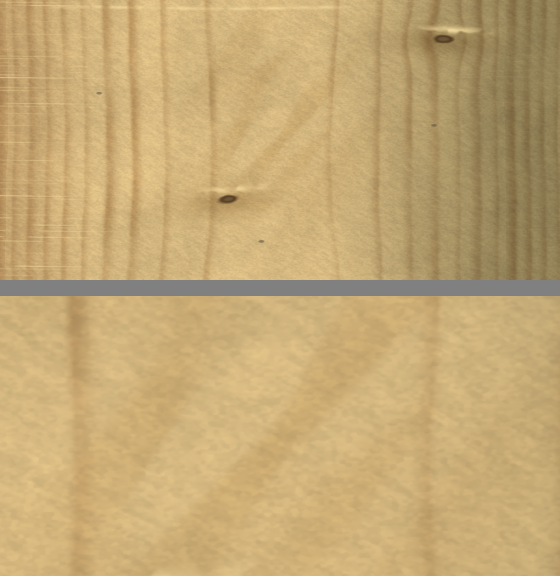
Top: the whole. Bottom: its middle third, enlarged.
This texture is drawn by a WebGL 2 fragment shader. Its source:

```glsl
#version 300 es
precision highp float;

uniform vec2 u_resolution;
out vec4 fragColor;

// Colours
const vec3 WOOD_LEFT  = vec3(0.775, 0.645, 0.440);
const vec3 WOOD_MID   = vec3(0.842, 0.728, 0.507);
const vec3 WOOD_RIGHT = vec3(0.590, 0.525, 0.355);
const vec3 RING_TINT  = vec3(0.85, 0.78, 0.71);
const vec3 STAIN_TINT = vec3(0.91, 0.86, 0.77);
const vec3 RESIN      = vec3(0.97, 0.87, 0.63);
const vec3 KNOT_RIM   = vec3(0.27, 0.18, 0.10);
const vec3 KNOT_HEART = vec3(0.40, 0.32, 0.20);
const vec3 SPECK      = vec3(0.38, 0.33, 0.25);

// Layout, in canvas heights
const float PITH_X = 0.97;
const float RING_RATE = 10.1;
const float RING_START = 0.42;
const float RING_INNER = 0.020;
const float RING_OUTER = 0.009;
const vec2 KNOT_LOW  = vec2(0.815, 0.288);
const vec2 KNOT_HIGH = vec2(1.582, 0.860);
const vec2 KNOT_SIZE = vec2(0.037, 0.015);
const float SCRATCH_ROWS = 88.0;
const float MOTTLE = 0.075;
const float FIBRE = 0.065;
const float PORES = 0.065;

float hash(vec2 p) {
    p = fract(p * vec2(0.1031, 0.1137));
    p += dot(p, p.yx + 33.33);
    return fract((p.x + p.y) * p.x * 57.3);
}

vec2 hash2(vec2 p) { return vec2(hash(p), hash(p + 71.7)); }

mat2 rotation(float a) { return mat2(cos(a), -sin(a), sin(a), cos(a)); }

float blob(vec2 p, vec2 size) { return exp(-dot(p / size, p / size)); }

// Cellular noise with smoothly blended cell values
float softCells(vec2 p) {
    vec2 id = floor(p), f = fract(p);
    float total = 0.0, weight = 0.0;
    for (int j = -1; j <= 1; j++)
    for (int i = -1; i <= 1; i++) {
        vec2 cell = vec2(i, j);
        vec2 d = cell + hash2(id + cell + 200.0) - f;
        float w = exp(-5.0 * dot(d, d));
        total += w * hash(id + cell + 317.0);
        weight += w;
    }
    return total / weight;
}

// Pushes ring lines outward around a knot
float bendAround(vec2 p, vec2 knot) {
    vec2 d = p - knot;
    return -0.55 * d.x * blob(d, vec2(0.11, 0.08));
}

// Darkness of the growth rings, closer together away from the pith
float rings(vec2 p) {
    float x = p.x + bendAround(p, KNOT_HIGH);
    x += 0.004 * sin(p.y * 7.0 + p.x * 5.0) + 0.0015 * sin(p.y * 23.0 - p.x * 8.0);
    float side = sign(x - PITH_X);
    float u = abs(x - PITH_X);
    u += 0.06 * sin(p.y * 3.14) * exp(-3.0 * u);
    float n = RING_RATE * u * u + RING_START;
    float id = floor(n + 0.5);
    float d = (n - id) / (2.0 * RING_RATE * max(u, 0.1));
    float seed = hash(vec2(id * 3.0 + 11.0, side * 7.0 + 40.0));
    float width = (d < 0.0 ? RING_INNER : RING_OUTER) * mix(0.65, 1.2, seed);
    float patchy = 0.45 + 0.75 * softCells(vec2(p.x * 6.0, p.y * 5.0));
    return step(0.5, id) * mix(0.5, 0.9, seed) * patchy * exp(-d * d / (width * width));
}

// Thin pale saw marks running across the board
float scratches(vec2 p) {
    float row = (p.y + 0.006 * sin(p.x * 2.0)) * SCRATCH_ROWS;
    float id = floor(row);
    float d = fract(row) - mix(0.3, 0.7, hash(vec2(id, 5.0)));
    float dashes = smoothstep(0.25, 0.75, softCells(vec2(p.x * 9.0, id * 3.7)));
    float reach = 0.07 + smoothstep(0.5, 0.0, p.x);
    float strength = hash(vec2(id, 9.0));
    return exp(-d * d * 22.0) * strength * strength * dashes * reach;
}

vec3 addKnot(vec3 col, vec2 p, vec2 centre, float tilt, float size) {
    vec2 q = rotation(tilt) * (p - centre) / size;
    float rough = softCells(p * vec2(32.0, 60.0));
    col *= mix(vec3(1.0), STAIN_TINT * 0.9, 0.75 * blob(q + vec2(0.0, 0.01), vec2(0.17, 0.05)));
    float glow = blob(q - vec2(0.03, 0.036), vec2(0.11, 0.014));
    col = mix(col, RESIN, 0.9 * glow * smoothstep(0.1, 0.8, rough));
    float d = length(q / KNOT_SIZE) + 0.3 * (rough - 0.5);
    vec3 wood = mix(KNOT_HEART, KNOT_RIM, smoothstep(0.2, 0.85, d));
    return mix(col, wood, 0.9 * (1.0 - smoothstep(0.6, 1.25, d)));
}

void main() {
    vec2 p = gl_FragCoord.xy / u_resolution.y;

    // Broad shading across the board
    vec3 col = mix(WOOD_LEFT, WOOD_MID, smoothstep(0.0, 0.4, p.x));
    col = mix(col, WOOD_RIGHT, smoothstep(1.05, 1.95, p.x));

    // Mottling, slanted fibres and fine pores
    float cloud = softCells(p * vec2(5.0, 3.0)) + 0.6 * softCells(p * vec2(13.0, 11.0)) - 0.8;
    vec2 slant = rotation(-0.5) * p;
    float fibre = softCells(slant * vec2(40.0, 120.0)) - 0.5;
    float pores = softCells(p * vec2(150.0, 240.0)) - 0.5;
    col *= 1.0 + MOTTLE * cloud + FIBRE * fibre + PORES * pores;

    // Diagonal stain fanning through the wide middle
    vec2 fan = rotation(0.95) * p;
    float streak = smoothstep(0.3, 0.85, softCells(fan * vec2(4.0, 17.0)));
    col *= mix(vec3(1.0), STAIN_TINT, 0.6 * streak * blob(p - vec2(0.98, 0.6), vec2(0.3, 0.35)));

    col *= mix(vec3(1.0), RING_TINT, rings(p));

    // Saw marks and the torn streak near the top edge
    float torn = (p.y - 0.972 - 0.003 * sin(p.x * 6.0)) / 0.006;
    float tornReach = smoothstep(0.1, 0.25, p.x) * smoothstep(1.4, 1.1, p.x);
    float tornLight = exp(-torn * torn) * tornReach * softCells(p * vec2(28.0, 40.0));
    col = mix(col, RESIN, clamp(0.55 * scratches(p) + 0.8 * tornLight, 0.0, 1.0));

    col = addKnot(col, p, KNOT_LOW, 0.08, 1.0);
    col = addKnot(col, p, KNOT_HIGH, -0.05, 0.95);

    // Sparse dark specks
    vec2 cell = floor(p * 4.0);
    vec2 off = (fract(p * 4.0) - mix(vec2(0.2), vec2(0.8), hash2(cell + 23.0))) / 4.0;
    float speck = 1.0 - smoothstep(0.4, 1.2, length(off / vec2(0.012, 0.006)));
    col = mix(col, SPECK, 0.6 * speck * step(0.88, hash(cell + 57.0)));

    fragColor = vec4(clamp(col, 0.0, 1.0), 1.0);
}
```
